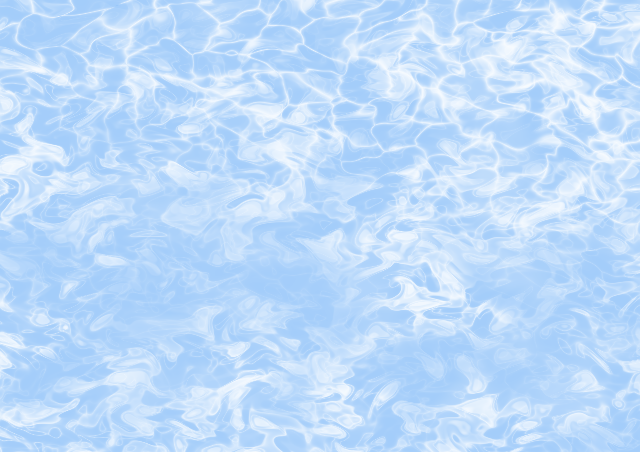
This texture is drawn by a WebGL 1 fragment shader. Its source:

```glsl
precision highp float;
// Pale blue sunlit water: a ragged caustic net over small crisp ripples.
uniform vec2 u_resolution;

#define DEEP_BLUE vec3(0.640, 0.803, 0.980)
#define GLARE vec3(0.980, 0.990, 0.998)
#define FLATTEN 1.55
#define WARP 0.31
#define NET_SCALE 9.5
#define NET_WIDTH 0.085
#define FOLD_SCALE 11.5
#define FINE_SCALE 24.0
#define GRAIN_SCALE 41.0
#define TEAR 0.42
#define HAZE 0.14
#define EXPOSURE 1.25

const mat2 TURN = mat2(0.737, 0.676, -0.676, 0.737);

vec3 hash3(vec2 cell) {
  vec3 h = fract(cell.xyx * vec3(0.1031, 0.1030, 0.0973));
  h += dot(h, h.yxz + 33.33);
  return fract((h.xxy + h.yzz) * h.zyx);
}

// Cellular noise: nearest distance, second distance, smooth signed height.
vec3 cells(vec2 p) {
  vec2 base = floor(p);
  float first = 4.0, second = 4.0, height = 0.0;
  for (int y = -1; y <= 1; y++) {
    for (int x = -1; x <= 1; x++) {
      vec2 cell = base + vec2(float(x), float(y));
      vec3 h = hash3(cell + 71.0);
      float d = length(cell + h.xy - p);
      second = min(second, max(first, d));
      first = min(first, d);
      float bump = max(0.0, 1.0 - d * d);
      height += (2.0 * h.z - 1.0) * bump * bump * bump;
    }
  }
  return vec3(first, second, height);
}

// Layered sines, turned at each step, bend the plane like moving water.
vec2 flow(vec2 p, float frequency, float amount) {
  for (int i = 0; i < 5; i++) {
    float phase = float(i);
    p += amount / frequency * sin(frequency * p.yx + vec2(1.7, 2.9) * phase + 0.6);
    p = TURN * p;
    frequency *= 1.47;
  }
  return p;
}

// A fold of light: crisp on one side, fading away on the other.
float fold(float height, float level, float blur, float fade) {
  float rise = height - level;
  return smoothstep(-blur, blur, rise) * exp(-max(rise, 0.0) * fade);
}

float ridge(float height, float level, float width) {
  return exp(-abs(height - level) / width);
}

void main() {
  vec2 uv = gl_FragCoord.xy / u_resolution;
  vec2 p = gl_FragCoord.xy / u_resolution.y * vec2(1.0, FLATTEN);

  // Regions: net towards the upper right, calm water left of the centre
  float netZone = smoothstep(0.45, 0.85, uv.y + 0.35 * (uv.x - 0.5));
  vec2 toCalm = (uv - vec2(0.33, 0.50)) * vec2(1.0, 1.2);
  float calm = exp(-10.0 * dot(toCalm, toCalm));
  float lively = 1.0 - 0.5 * calm;

  vec2 bent = flow(p, 10.0, WARP);
  vec2 curled = flow(p + 3.7, 20.0, WARP * 1.1);
  float broad = cells(bent * 6.0 + 9.0).z;
  float activity = smoothstep(-0.7, 0.8, broad);

  // Shared heights, from broad swell to fine grain
  float swell = cells(curled * FOLD_SCALE + 23.0).z;
  float curl = cells(curled * FINE_SCALE + 51.0).z;
  float grain = cells(curled * GRAIN_SCALE + 13.0 + 0.4 * curl).z;
  float torn = swell + TEAR * curl + 0.18 * grain;

  // Caustic net, dragged about by the ripples so threads swell and break
  vec3 net = cells(bent * NET_SCALE + vec2(0.26, 0.20) * vec2(curl, swell));
  float weight = NET_WIDTH * (0.5 + 0.6 * activity + 0.9 * max(curl, 0.0));
  float threads = exp(-(net.y - net.x) / weight);
  float light = threads * mix(0.15, 1.25, netZone) * (0.75 + 0.4 * activity + 0.5 * grain);

  // Translucent folds with torn edges and bright rims
  float open = 1.0 - 0.45 * netZone;
  float blur = mix(0.04, 0.08, calm);
  light += fold(torn, 0.16, blur, 3.0) * (0.12 + 0.5 * activity) * open;
  light += ridge(torn, 0.22, 0.05) * 0.65 * lively * activity * open;

  // Fine curling filaments and slivers
  float fineShare = lively * (1.0 - 0.3 * netZone) * (0.2 + 0.85 * activity);
  float bentCurl = curl + 0.25 * grain;
  light += ridge(bentCurl, 0.17, 0.065) * 0.85 * fineShare;
  light += fold(bentCurl, 0.20, 0.06, 2.5) * 0.34 * fineShare;
  light += ridge(grain, 0.18, 0.09) * 0.58 * fineShare;

  // Soft haze and small white glints
  float haze = cells(bent * 6.5 + 37.0).z;
  light += HAZE * smoothstep(-0.25, 0.9, haze + 0.3 * curl);
  light += 0.9 * lively * smoothstep(0.48, 0.70, torn + 0.15 * grain) * activity * open;
  light += 0.7 * fineShare * smoothstep(0.46, 0.62, bentCurl);

  float tone = 1.0 - exp(-EXPOSURE * light);
  gl_FragColor = vec4(mix(DEEP_BLUE, GLARE, tone), 1.0);
}
```
